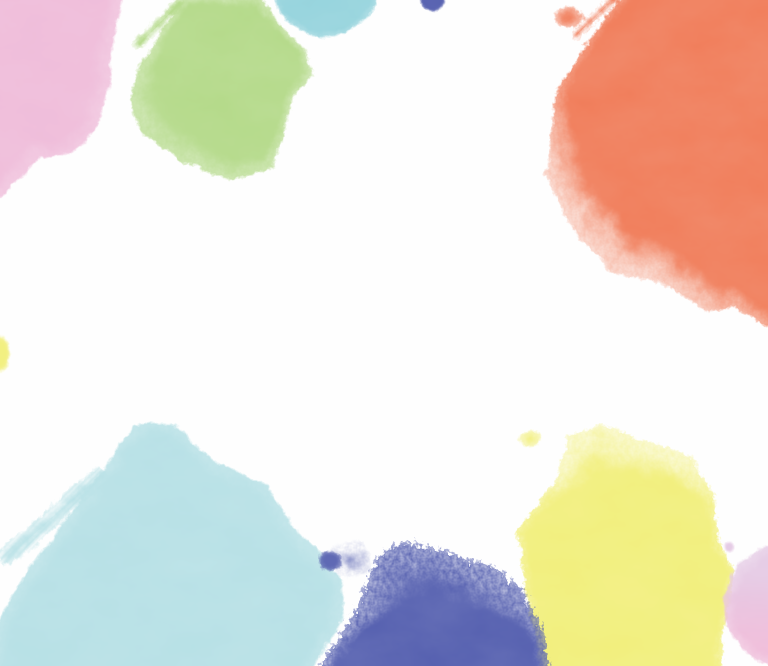
Reproduce this background procedurally as a Shadertoy shader.

```glsl
// Loose watercolour blots around the border of a white sheet.
// Each blot is a rounded outline roughened by gradient noise, then filled
// with pigment that thins and turns grainy towards its drier edges.

const vec3 PAPER  = vec3(0.998);
const vec3 PINK   = vec3(0.94, 0.75, 0.86);
const vec3 GREEN  = vec3(0.72, 0.86, 0.56);
const vec3 ORANGE = vec3(0.945, 0.515, 0.385);
const vec3 AQUA   = vec3(0.73, 0.885, 0.905);
const vec3 TEAL   = vec3(0.60, 0.835, 0.87);
const vec3 BLUE   = vec3(0.36, 0.40, 0.70);
const vec3 YELLOW = vec3(0.95, 0.94, 0.51);
const vec3 LILAC  = vec3(0.90, 0.80, 0.90);

vec2 hashGradient(vec2 cell) {
    vec3 h = fract(cell.xyx * vec3(0.1031, 0.1030, 0.0973));
    h += dot(h, h.yzx + 33.33);
    float angle = 6.2832 * fract((h.x + h.y) * h.z);
    return vec2(cos(angle), sin(angle));
}

float gradientNoise(vec2 p) {
    vec2 i = floor(p), f = fract(p);
    vec2 w = f * f * f * (f * (f * 6.0 - 15.0) + 10.0);
    vec2 e = vec2(0.0, 1.0);
    float low  = mix(dot(hashGradient(i), f), dot(hashGradient(i + e.yx), f - e.yx), w.x);
    float high = mix(dot(hashGradient(i + e), f - e), dot(hashGradient(i + 1.0), f - 1.0), w.x);
    return mix(low, high, w.y);
}

float fbm(vec2 p) {
    float sum = 0.0, gain = 0.6;
    for (int i = 0; i < 4; i++) {
        sum += gain * gradientNoise(p);
        p = mat2(1.6, 1.2, -1.2, 1.6) * p + 7.3;
        gain *= 0.5;
    }
    return sum;
}

// Signed distances, negative inside
float outline(vec2 p, vec2 v[12]) {
    float d = dot(p - v[0], p - v[0]), side = 1.0;
    for (int i = 0, j = 11; i < 12; j = i, i++) {
        vec2 e = v[j] - v[i], w = p - v[i];
        vec2 b = w - e * clamp(dot(w, e) / dot(e, e), 0.0, 1.0);
        d = min(d, dot(b, b));
        bvec3 c = bvec3(p.y >= v[i].y, p.y < v[j].y, e.x * w.y > e.y * w.x);
        if (all(c) || all(not(c))) side = -side;
    }
    return side * sqrt(d);
}

float spot(vec2 p, vec2 centre, vec2 radius) {
    return (length((p - centre) / radius) - 1.0) * min(radius.x, radius.y);
}

float stroke(vec2 p, vec2 a, vec2 b, float radius) {
    vec2 e = b - a;
    return length(p - a - e * clamp(dot(p - a, e) / dot(e, e), 0.0, 1.0)) - radius;
}

// dry: width of the thin rim; thin: pigment left at its edge; grain: paper tooth
vec3 paint(vec3 base, vec2 p, float d, vec3 pigment, float dry, float thin, float grain) {
    float soft = 0.22 + 50.0 / iResolution.y;
    float tooth = gradientNoise(p * vec2(1.5, 1.1)) + 0.6 * gradientNoise(p * 2.9);
    float rim = 1.0 - smoothstep(0.0, dry + 0.01, -d + dry * 0.5 * fbm(p * 0.3));
    float edge = 1.0 - smoothstep(-soft, soft, d + rim * grain * tooth * 1.5);
    float load = mix(1.0, thin, rim) + rim * grain * 0.45 * tooth;
    float wash = 1.0 + 0.09 * fbm(p * vec2(0.10, 0.16));
    return mix(base, pigment, edge * clamp(load * wash, 0.0, 1.05));
}

void mainImage(out vec4 fragColor, in vec2 fragCoord) {
    // One unit is a hundredth of the canvas height
    vec2 p = 100.0 * fragCoord / iResolution.y;
    float ragged = 0.9 * fbm(p * 0.32) + 0.35 * fbm(p * 1.1 + 20.0);
    float streaks = 0.65 + 0.7 * gradientNoise(vec2((p.x - p.y) * 1.4, (p.x + p.y) * 0.08));
    vec3 col = PAPER;

    // Upper left: pink, green with its dry stroke, teal
    float d = outline(p, vec2[12](vec2(19, 102), vec2(17.7, 97), vec2(16.3, 90), vec2(16.6, 87.5),
        vec2(14.3, 80.4), vec2(10.8, 76.7), vec2(6, 76.5), vec2(3.3, 73.6),
        vec2(0.8, 70.8), vec2(-5, 69), vec2(-5, 102), vec2(8, 104)));
    col = paint(col, p, d + ragged, PINK, 3.0, 0.85, 0.1);
    d = outline(p, vec2[12](vec2(27.8, 100.5), vec2(39.3, 100.5), vec2(42, 96.2), vec2(46.2, 92.5),
        vec2(46.7, 88.7), vec2(43.8, 85), vec2(41, 74.8), vec2(34.8, 72.9),
        vec2(27, 75.9), vec2(21, 80.1), vec2(19.5, 85.2), vec2(21.3, 91)));
    float lowerLeft = 1.0 - smoothstep(100.0, 122.0, p.x + p.y);
    col = paint(col, p, d + ragged, GREEN, 1.5 + 4.0 * lowerLeft, 0.75, 0.2);
    d = stroke(p, vec2(21, 93.5), vec2(27, 99.5), 0.8);
    col = paint(col, p, d + ragged, GREEN, 1.0, 0.6 * streaks, 0.3);
    col = paint(col, p, spot(p, vec2(48.9, 102.5), vec2(8.0)) + ragged, TEAL, 1.0, 0.85, 0.1);

    // Upper right: orange, thinning along its lower left
    d = outline(p, vec2[12](vec2(95.5, 103), vec2(120, 103), vec2(120, 49), vec2(114.8, 51),
        vec2(110, 53.9), vec2(105.8, 53.3), vec2(99, 57.8), vec2(91.6, 59.3),
        vec2(85.6, 66.1), vec2(82, 74), vec2(83.4, 86), vec2(88, 93.5)));
    lowerLeft = 1.0 - smoothstep(154.0, 174.0, p.x + p.y);
    col = paint(col, p, d + ragged, ORANGE, 1.5 + 7.5 * lowerLeft, 0.85 - 0.5 * lowerLeft, 0.25);
    d = stroke(p, vec2(86.5, 94.8), vec2(92.5, 100.5), 0.7);
    col = paint(col, p, d + ragged, ORANGE, 1.0, 0.5 * streaks, 0.4);
    col = paint(col, p, spot(p, vec2(85.5, 97.3), vec2(2.0, 1.6)) + ragged, ORANGE, 1.5, 0.6, 0.2);

    // Lower left: aqua with a pale streaked stroke beside it
    d = outline(p, vec2[12](vec2(-2, -5), vec2(-0.5, 6), vec2(3, 12.5), vec2(20, 36),
        vec2(25.8, 36.6), vec2(32.3, 30.7), vec2(40.2, 27), vec2(42.8, 22.4),
        vec2(51.5, 13), vec2(51.3, 6.6), vec2(47.5, 0.5), vec2(45, -5)));
    col = paint(col, p, d + ragged, AQUA, 2.5, 0.88, 0.12);
    d = stroke(p, vec2(1.2, 16.5), vec2(15, 28.5), 1.4);
    col = paint(col, p, d + ragged, AQUA, 2.0, 0.75 * streaks, 0.25);

    // Lower right: yellow and lilac, then blue with a grainy upper rim
    d = outline(p, vec2[12](vec2(85.3, 34.5), vec2(90, 36.4), vec2(103.6, 31.5), vec2(107.3, 25.5),
        vec2(107.8, 18.7), vec2(110.3, 14.2), vec2(108.4, 3.6), vec2(108.4, -5),
        vec2(82, -5), vec2(79, 11), vec2(77.7, 20.2), vec2(83.3, 27.7)));
    float upper = smoothstep(22.0, 32.0, p.y);
    col = paint(col, p, d + ragged, YELLOW, 1.5 + 6.0 * upper, 0.85 - 0.4 * upper, 0.35);
    vec3 blush = mix(PINK, LILAC, smoothstep(2.0, 16.0, p.y));
    col = paint(col, p, spot(p, vec2(118, 9), vec2(9.3)) + ragged, blush, 2.0, 0.8, 0.1);
    col = paint(col, p, spot(p, vec2(52.5, 16), vec2(3.4, 2.8)) + ragged, BLUE, 5.0, 0.07, 0.25);
    d = outline(p, vec2[12](vec2(48, 0), vec2(50.5, 3.5), vec2(53.3, 8.1), vec2(56.7, 16.4),
        vec2(60.8, 18.7), vec2(66, 17.5), vec2(73.6, 14.9), vec2(78, 11.9),
        vec2(81.8, 5.1), vec2(82.6, 0), vec2(83, -5), vec2(46, -5)));
    upper = smoothstep(3.0, 12.0, p.y);
    col = paint(col, p, d + ragged, BLUE, 2.5 + 5.5 * upper, 0.7, 0.7);

    // Stray drops
    col = paint(col, p, spot(p, vec2(65, 100.3), vec2(1.9)) + 0.6 * ragged, BLUE, 0.5, 0.9, 0.1);
    col = paint(col, p, spot(p, vec2(49.7, 15.7), vec2(1.7, 1.4)) + 0.6 * ragged, BLUE, 0.8, 0.8, 0.2);
    col = paint(col, p, spot(p, vec2(0, 46.9), vec2(1.5, 2.5)) + 0.4 * ragged, YELLOW, 0.6, 0.85, 0.1);
    col = paint(col, p, spot(p, vec2(79.6, 34.2), vec2(1.5, 1.1)) + 0.5 * ragged, YELLOW, 1.5, 0.6, 0.2);
    col = paint(col, p, spot(p, vec2(109.5, 17.9), vec2(0.7)) + 0.3 * ragged, LILAC, 0.5, 0.7, 0.1);

    fragColor = vec4(col, 1.0);
}
```
